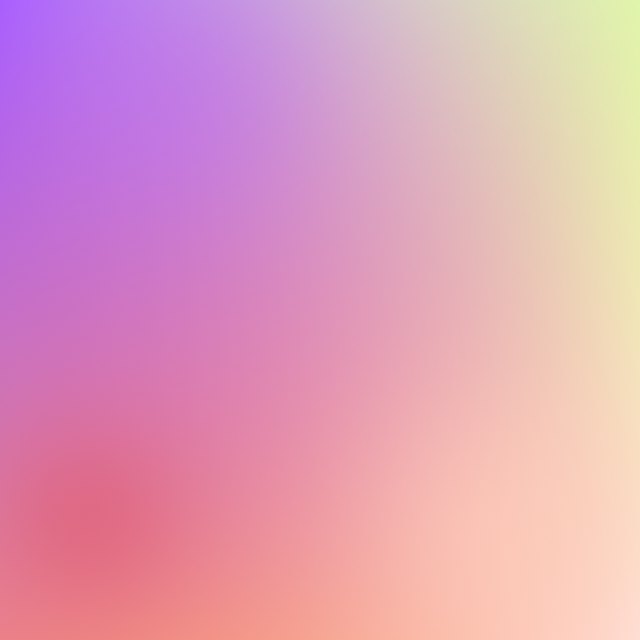
Give the GLSL for this background, as a Shadertoy shader.

```glsl
#define VIOLET  vec3(0.66, 0.37, 1.00)
#define LILAC   vec3(0.816, 0.698, 0.831)
#define LIME    vec3(0.878, 0.961, 0.667)
#define ORCHID  vec3(0.780, 0.437, 0.770)
#define PINK    vec3(0.872, 0.563, 0.718)
#define CREAM   vec3(0.943, 0.905, 0.722)
#define CORAL   vec3(0.925, 0.510, 0.545)
#define PEACH   vec3(0.965, 0.635, 0.565)
#define BLUSH   vec3(1.00, 0.882, 0.855)
#define ROSE    vec3(0.870, 0.350, 0.430)
#define PURPLE  vec3(0.725, 0.410, 0.960)
#define APRICOT vec3(1.00, 0.810, 0.730)

// Quadratic weights for colours placed at 0, 0.5 and 1
vec3 quadraticWeights(float t) {
    return vec3(2.0 * (t - 0.5) * (t - 1.0),
                4.0 * t * (1.0 - t),
                2.0 * t * (t - 0.5));
}

vec3 blend(vec3 first, vec3 middle, vec3 last, vec3 weights) {
    return first * weights.x + middle * weights.y + last * weights.z;
}

// Gaussian falloff, 1 at the center
float glow(vec2 uv, vec2 center, float radius) {
    vec2 offset = (uv - center) / radius;
    return exp(-dot(offset, offset));
}

// Fine grain that hides banding
float hash(vec2 p) {
    return fract(sin(dot(p, vec2(12.9898, 78.233))) * 43758.5453);
}

void mainImage(out vec4 fragColor, in vec2 fragCoord) {
    vec2 uv = fragCoord / iResolution.xy;
    vec3 across = quadraticWeights(uv.x);
    vec3 upward = quadraticWeights(uv.y);

    // Smooth colour mesh, three rows by three columns
    vec3 bottom = blend(CORAL, PEACH, BLUSH, across);
    vec3 middle = blend(ORCHID, PINK, CREAM, across);
    vec3 top = blend(VIOLET, LILAC, LIME, across);
    vec3 color = blend(bottom, middle, top, upward);

    // Soft glows on top of the mesh
    color = mix(color, PURPLE, 0.36 * glow(uv, vec2(0.28, 0.85), 0.22));
    color = mix(color, APRICOT, 0.60 * glow(uv, vec2(0.80, 0.17), 0.24));
    color = mix(color, ROSE, 0.52 * glow(uv, vec2(0.14, 0.19), 0.15));

    color += (hash(uv) - 0.5) / 255.0;
    fragColor = vec4(clamp(color, 0.0, 1.0), 1.0);
}
```
